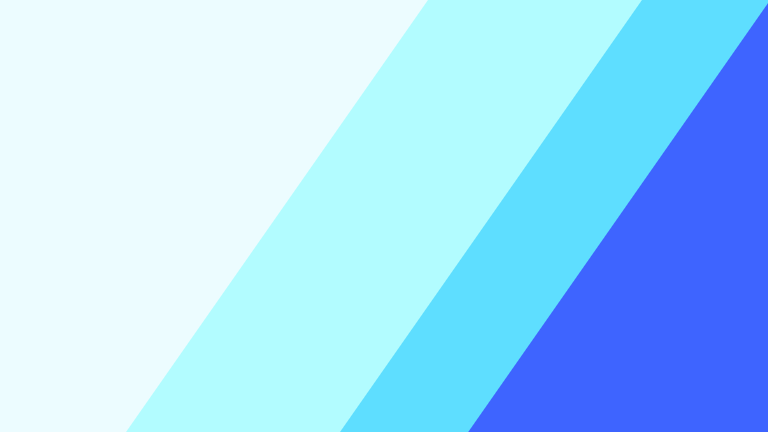
Write a Shadertoy shader that draws this background.

```glsl
// Four flat colour bands, from pale ice at the left to deep blue at the right,
// parted by parallel slanted edges. Each edge is a signed distance to a line,
// and the bands are painted over one another from left to right.

const vec3 ICE  = vec3(0.925, 0.988, 1.0);
const vec3 AQUA = vec3(0.698, 0.988, 1.0);
const vec3 SKY  = vec3(0.369, 0.871, 1.0);
const vec3 BLUE = vec3(0.243, 0.392, 1.0);

// Horizontal run of every edge per unit of height
const float SLANT = 0.699;

// Signed distance to the slanted line that meets the floor at footX;
// positive on its right side
float slantedEdge(vec2 p, float footX, float slant) {
    return (p.x - footX - slant * p.y) / length(vec2(1.0, slant));
}

// Lays a colour over everything right of the edge, softened by one pixel
vec3 paintRight(vec3 base, vec3 paint, float dist, float pixel) {
    return mix(base, paint, clamp(dist / pixel + 0.5, 0.0, 1.0));
}

void mainImage(out vec4 fragColor, in vec2 fragCoord) {
    // Canvas height is one unit
    vec2 p = fragCoord / iResolution.y;
    float pixel = 1.0 / iResolution.y;

    // Bands, left to right
    vec3 color = ICE;
    color = paintRight(color, AQUA, slantedEdge(p, 0.2917, SLANT), pixel);
    color = paintRight(color, SKY,  slantedEdge(p, 0.7870, SLANT), pixel);
    color = paintRight(color, BLUE, slantedEdge(p, 1.0838, SLANT), pixel);

    fragColor = vec4(color, 1.0);
}
```
